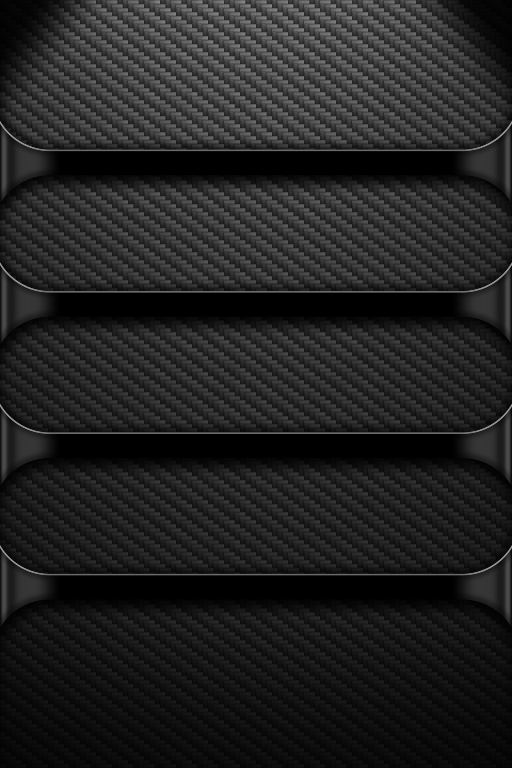
This background is drawn by a Shadertoy shader. Its source:

```glsl
// Dark carbon-fibre panels stacked between black slots with metal side pillars.
// Each slot is one folded rounded-box distance; the fibre is a 2x2 twill weave.
// Lengths are in 1/512 of the canvas width, with y running down from the top.

const float WIDTH = 512.0;
const float FIRST_SLOT = 162.7;   // centre line of the top slot
const float SLOT_PITCH = 141.4;
const float SLOT_HALF = 12.5;
const float CORNER = 58.2;        // panel corner radius
const float FLAT_HALF = 206.0;    // half length of the straight panel edge
const vec2 TOW = vec2(5.33, 4.0); // width and height of one weave cell

float hash(vec2 p) {
    return fract(sin(dot(p, vec2(127.1, 311.7))) * 43758.5453);
}

// Signed distance to a rounded box, given the offset from its corner centre
float cornerDistance(vec2 v, float radius) {
    return length(max(v, 0.0)) + min(max(v.x, v.y), 0.0) - radius;
}

// Brightness of the twill, about 1 on average
float weave(vec2 p) {
    vec2 cell = floor(p / TOW);
    vec2 f = fract(p / TOW);
    float phase = mod(cell.x - cell.y, 4.0);
    bool weft = phase < 2.0;
    float along = weft ? 0.5 * (phase + f.x) : 0.5 * (3.0 - phase + f.y);
    float across = weft ? f.y : f.x;
    float bulge = 4.0 * across * (1.0 - across);
    float tone = weft ? 1.22 + 0.30 * (along - 0.5) : 0.72 - 0.45 * (along - 0.5);
    float grain = 0.94 + 0.12 * hash(cell);
    return tone * grain * (0.74 + 0.42 * bulge);
}

// Weave averaged over the area of one pixel
float smoothWeave(vec2 p, float pixel) {
    float sum = 0.0;
    for (int i = 0; i < 9; i++) {
        vec2 offset = vec2(float(i % 3), float(i / 3)) - 1.0;
        sum += weave(p + offset * pixel / 3.0);
    }
    return sum / 9.0;
}

// Light from above, dimmed at the sides, the foot and the top corners
float panelLight(vec2 p, float side) {
    float x = p.x / (0.5 * WIDTH);
    float light = 0.335 * exp(-p.y / 580.0) * (1.0 - 0.35 * x * x);
    light *= mix(0.45, 1.0, smoothstep(800.0, 570.0, p.y));
    return light * mix(0.08, 1.0, smoothstep(35.0, 112.0, side + 0.8 * p.y));
}

// Brushed metal pillar, by distance from the canvas side
float pillar(float side) {
    float body = 0.21 * smoothstep(62.0, 34.0, side);
    float groove = 1.0 - 0.5 * exp(-pow((side - 11.0) / 6.0, 2.0));
    float glint = 0.12 * exp(-pow((side - 4.5) / 2.5, 2.0));
    return (body * groove + glint) * smoothstep(-1.0, 3.0, side);
}

void mainImage(out vec4 fragColor, in vec2 fragCoord) {
    float pixel = WIDTH / iResolution.x;
    vec2 p = vec2(fragCoord.x - 0.5 * iResolution.x, iResolution.y - fragCoord.y) * pixel;
    float side = 0.5 * WIDTH - abs(p.x);

    // Fold onto the nearest of four slots
    float slot = clamp(round((p.y - FIRST_SLOT) / SLOT_PITCH), 0.0, 3.0);
    float dy = p.y - FIRST_SLOT - slot * SLOT_PITCH;
    vec2 v = vec2(abs(p.x) - FLAT_HALF, SLOT_HALF + CORNER - abs(dy));
    float d = cornerDistance(v, CORNER);

    // Fibre panel with a deep shadow under each slot and a soft one above
    float below = 0.5 + 0.5 * sign(dy) * smoothstep(70.0, 25.0, abs(dy));
    float upperShade = mix(0.12, 1.0, smoothstep(1.0, -20.0, d));
    float lowerShade = mix(0.45, 1.0, smoothstep(0.0, -12.0, d));
    float fibre = panelLight(p, side) * smoothWeave(p, pixel);
    fibre *= mix(lowerShade, upperShade, below);

    // Slot: black middle, pillars at both ends, shaded near the panels
    float metal = pillar(side) * mix(0.55, 1.0, smoothstep(0.0, 9.0, d));
    float shade = mix(fibre, metal, smoothstep(-0.5 * pixel, 0.5 * pixel, d));

    // Bright rim along the lower edge of each panel
    float rim = smoothstep(0.8 + 0.5 * pixel, 0.8 - 0.5 * pixel, abs(d - 0.2));
    rim *= step(dy, 0.0);
    float rimTone = 0.42 + 0.16 * smoothstep(55.0, 25.0, side);
    shade = mix(shade, rimTone, rim);

    fragColor = vec4(vec3(shade), 1.0);
}
```
